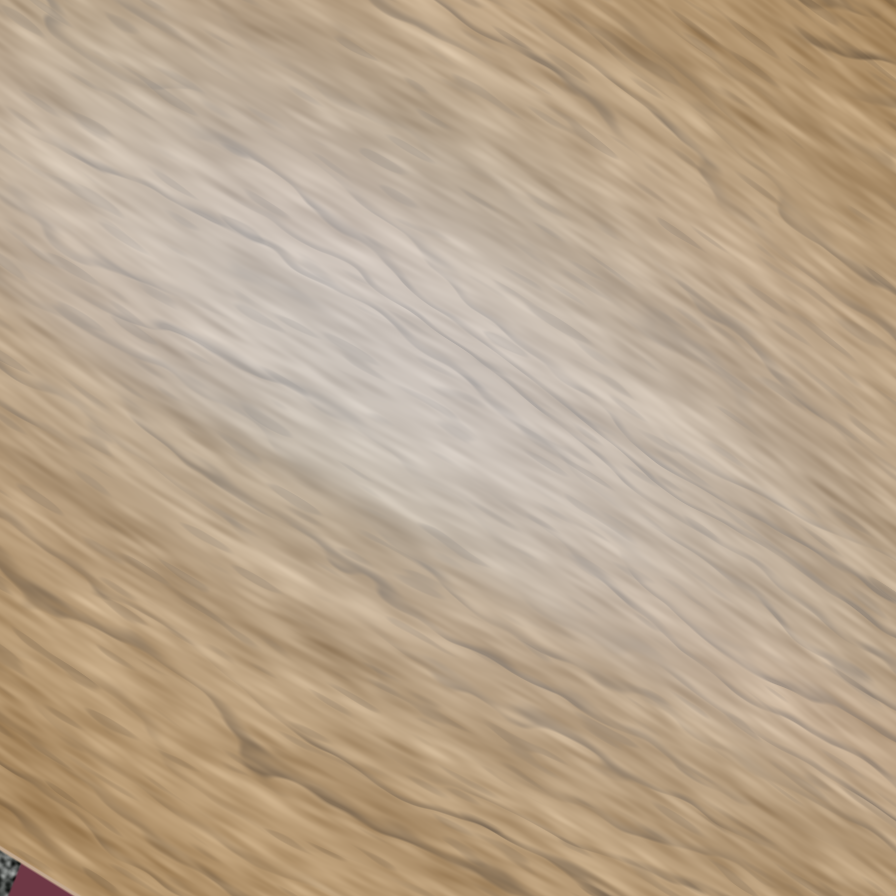
Write a WebGL 2 fragment shader that draws this texture.

```glsl
#version 300 es
precision highp float;
// Pale oak board with slanted grain under a broad, soft sheen.
// Stretched cellular noise makes fibres, pores and warped growth lines;
// a veil of light washes out the middle, and a dark red scrap fills a corner.
uniform vec2 u_resolution;
out vec4 outColor;

vec3 hash3(vec2 cell) {
  vec3 h = fract(cell.xyx * vec3(0.1031, 0.1030, 0.0973));
  h += dot(h, h.yxz + 33.33);
  return fract((h.xxy + h.yzz) * h.zyx);
}

// Cellular noise: soft spots of random sign around jittered points.
float spots(vec2 q) {
  vec2 cell = floor(q);
  float sum = 0.0;
  for (int j = -1; j <= 1; j++) {
    for (int i = -1; i <= 1; i++) {
      vec2 neighbour = cell + vec2(i, j);
      vec3 h = hash3(neighbour + 217.0);
      vec2 toPoint = neighbour + h.xy - q;
      float falloff = max(0.0, 1.0 - dot(toPoint, toPoint));
      sum += (2.0 * h.z - 1.0) * falloff * falloff;
    }
  }
  return sum;
}

// Growth lines: one sharp flank, one fading flank, broken along their length.
float growthLines(vec2 g) {
  float rings = g.y * 23.0 + 1.5 * spots(g * vec2(1.6, 5.0))
              + 0.45 * spots(g * vec2(6.0, 17.0) + 9.0)
              + 0.16 * spots(g * vec2(22.0, 60.0));
  float t = fract(rings);
  float line = smoothstep(0.0, 0.09, t) * (1.0 - smoothstep(0.09, 0.36, t));
  float presence = smoothstep(-0.25, 0.6, spots(g * vec2(3.0, 19.0) + 40.0));
  float dashes = 0.75 + 0.5 * spots(g * vec2(26.0, 150.0) + 70.0);
  return clamp(line * presence * dashes, 0.0, 1.0);
}

void main() {
  vec2 uv = gl_FragCoord.xy / u_resolution;

  // Grain space: x runs along the fibres, y across them.
  vec2 grain = vec2(dot(uv, vec2(0.85, -0.53)), dot(uv, vec2(0.53, 0.85)));
  vec2 bent = grain;
  bent.y += 0.012 * sin(grain.x * 5.0 + grain.y * 4.0)
          + 0.05 * grain.x * (grain.y - 0.6);

  // Wood: broad bands, streaks and fine fibres.
  float tone = 0.5 + 0.20 * spots(bent * vec2(2.2, 24.0))
                   + 0.18 * spots(bent * vec2(9.0, 70.0) + 20.0)
                   + 0.22 * spots(bent * vec2(24.0, 165.0) + 50.0);
  vec3 color = mix(vec3(0.56, 0.43, 0.27), vec3(0.81, 0.69, 0.53), tone);
  float veins = growthLines(bent);
  float pores = smoothstep(0.4, 0.9, spots(bent * vec2(19.0, 125.0) + 90.0));
  color = mix(color, vec3(0.40, 0.32, 0.23), 0.68 * veins + 0.22 * pores);

  // Sheen: long oval of light with a firmer lower edge.
  vec2 reach = (grain - vec2(0.05, 0.74)) / vec2(0.72, 0.34);
  float sheen = exp(-dot(reach, reach));
  float patches = spots(bent * vec2(3.0, 9.0) + 30.0);
  sheen *= mix(0.80, 1.0, smoothstep(0.545, 0.60, bent.y + 0.012 * patches));
  sheen *= 1.0 + 0.07 * patches;
  color = mix(color, vec3(0.837, 0.832, 0.842), 0.76 * sheen);
  color += sheen * 0.10 * (tone - 0.5);
  color += sheen * 0.014 * patches * vec3(0.7, -0.3, -0.6);
  color = mix(color, vec3(0.55, 0.54, 0.53), sheen * (0.24 * veins + 0.13 * pores));

  // Corner scrap: pale rim, red field and a speckled dark tab.
  float edge = uv.y + 0.62 * uv.x - 0.056;
  float speckle = spots(uv * 190.0);
  vec3 scrap = mix(vec3(0.43, 0.22, 0.27), vec3(0.27, 0.28, 0.27) + 0.25 * speckle,
                   smoothstep(0.002, -0.002, uv.x - 0.4 * uv.y - 0.009));
  scrap = mix(scrap, vec3(0.76, 0.66, 0.56), smoothstep(-0.007, -0.003, edge));
  color = mix(color, scrap, smoothstep(0.0015, -0.0015, edge));

  outColor = vec4(clamp(color, 0.0, 1.0), 1.0);
}
```
